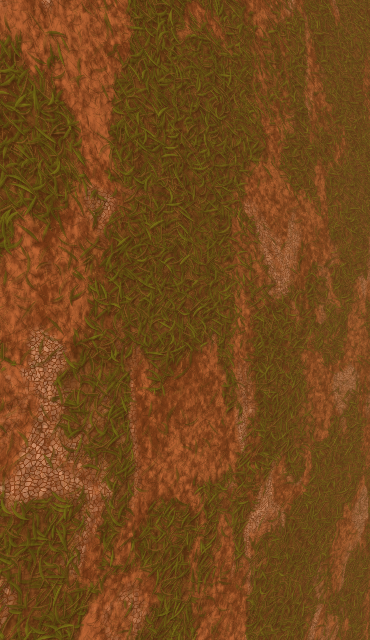
This texture is drawn by a WebGL 2 fragment shader. Its source:

```glsl
#version 300 es
precision highp float;
// Red earth with pale crust and tufts of grass, receding from left to right.

uniform vec2 u_resolution;
out vec4 fragColor;

const float HORIZON = 1.0;             // distance of the vanishing line, in canvas heights
const vec2  PATCH_FREQ = vec2(7.5, 4.2);
const float BLADE_CELL = 0.027;
const float BLADE_WIDTH = 0.0026;      // half width
const int   GRASS_LAYERS = 7;
const int   LITTER_LAYERS = 3;
const float CRUST_FREQ = 120.0;
const float HAZE = 0.32;

const vec3 RUST   = vec3(0.47, 0.225, 0.085);
const vec3 CLAY   = vec3(0.66, 0.35, 0.175);
const vec3 CRUST  = vec3(0.79, 0.57, 0.43);
const vec3 SHADOW = vec3(0.27, 0.145, 0.04);
const vec3 MOSS   = vec3(0.30, 0.215, 0.045);
const vec3 LEAF   = vec3(0.45, 0.42, 0.08);
const vec3 STRAW  = vec3(0.60, 0.37, 0.16);
const vec3 DUST   = vec3(0.50, 0.335, 0.16);

vec3 hash3(vec2 p) {
    vec3 q = fract(p.xyx * vec3(0.1031, 0.1030, 0.0973));
    q += dot(q, q.yxz + 33.33);
    return fract((q.xxy + q.yzz) * q.zyx);
}

float valueNoise(vec2 p) {
    vec2 i = floor(p), f = fract(p);
    f = f * f * (3.0 - 2.0 * f);
    return mix(mix(hash3(i).x, hash3(i + vec2(1, 0)).x, f.x),
               mix(hash3(i + vec2(0, 1)).x, hash3(i + vec2(1, 1)).x, f.x), f.y);
}

float fbm(vec2 p) {
    float sum = 0.0, amp = 0.5;
    for (int i = 0; i < 4; i++) {
        sum += amp * valueNoise(p);
        p = mat2(0.96, 0.28, -0.28, 0.96) * p * 2.03 + 17.3;
        amp *= 0.52;
    }
    return sum / 0.97;
}

// Cellular noise: x = gap to the nearest border, y = random tone of the cell
vec2 cellular(vec2 p) {
    vec2 base = floor(p);
    float near = 9.0, next = 9.0, tone = 0.0;
    for (int k = 0; k < 9; k++) {
        vec2 id = base + vec2(k % 3 - 1, k / 3 - 1);
        vec3 h = hash3(id + 71.0);
        float d = length(id + h.xy - p);
        if (d < near) { next = near; near = d; tone = h.z; }
        else next = min(next, d);
    }
    return vec2(next - near, tone);
}

// One layer of bent, tapering blades: x = coverage, y = tone of the blade
vec2 blades(vec2 p, float seed, float density, float width, float pixel) {
    p = p / BLADE_CELL + seed * vec2(13.37, 7.71);
    vec2 base = floor(p), result = vec2(0.0);
    for (int k = 0; k < 9; k++) {
        vec2 id = base + vec2(k % 3 - 1, k / 3 - 1);
        vec3 place = hash3(id + seed * 31.0);
        vec3 look = hash3(id + seed * 57.0 + 9.0);
        float angle = 1.65 + (place.z - 0.5) * 2.7;
        vec2 dir = vec2(cos(angle), sin(angle));
        vec2 d = p - id - place.xy;
        float along = dot(d, dir) / mix(0.5, 0.92, look.x);
        float across = dot(d, vec2(-dir.y, dir.x)) - (look.y - 0.5) * 0.6 * (along * along - 0.3);
        float halfWidth = width * max(0.0, 1.0 - along * along) * (1.0 - 0.35 * along);
        float edge = (abs(across) * BLADE_CELL - halfWidth) / pixel;
        float cover = smoothstep(0.6, -0.6, edge) * step(abs(along), 1.0);
        cover *= smoothstep(-0.1, 0.1, density - fract(look.z * 7.0 + place.x));
        float tone = look.z * 0.75 + 0.25 * smoothstep(-0.3, 0.3, across * BLADE_CELL / width);
        result = vec2(max(result.x, cover), mix(result.y, tone, cover));
    }
    return result;
}

void main() {
    vec2 p = gl_FragCoord.xy / u_resolution.y;

    // Perspective: ground plane, and a near-uniform space for upright detail
    float depth = 1.0 / (1.0 - min(p.x / HORIZON, 0.9));
    float side = (p.y - 0.5) * depth + 5.0;
    vec2 ground = vec2(HORIZON * depth, side);
    vec2 local = vec2(HORIZON * log(depth) + 3.0, side);
    float pixel = depth / u_resolution.y;
    float far = smoothstep(1.0, 2.4, depth);

    // Patches of soil, crust and grass
    vec2 warp = vec2(valueNoise(ground * 9.0), valueNoise(ground * 9.0 + 40.0)) - 0.5;
    vec2 area = ground * PATCH_FREQ + warp * 0.9;
    float grass = smoothstep(0.37, 0.58, fbm(area));
    float bare = 1.0 - grass;
    float crust = smoothstep(0.53, 0.68, fbm(area * 1.1 + 63.0)) * (0.25 + 0.75 * bare);
    float grain = fbm(local * vec2(150.0, 95.0));

    // Earth and its cracked crust
    vec3 color = mix(RUST, CLAY, smoothstep(0.28, 0.70, 0.55 * grain + 0.45 * fbm(area * 2.3 + 21.0)));
    vec2 chip = cellular(local * CRUST_FREQ + warp * 3.0);
    float flake = smoothstep(0.03, 0.3, chip.x) * (0.45 + 0.55 * chip.y);
    color = mix(color, mix(RUST, CRUST, mix(flake, 0.65, far * 0.6)), crust * 0.85);
    color = mix(color, mix(SHADOW, MOSS, grain), grass * 0.62);

    // Fine dry litter, light and dark
    for (int i = 0; i < LITTER_LAYERS; i++) {
        vec2 b = blades(local * 1.7, float(i) + 20.0, 0.75, BLADE_WIDTH * 0.6, pixel * 1.7);
        color = mix(color, mix(SHADOW * 1.15, STRAW * 1.1, smoothstep(0.2, 0.8, b.y)), b.x * 0.42);
    }

    // Grass, from shaded undergrowth up to lit tips
    for (int i = 0; i < GRASS_LAYERS; i++) {
        float height = float(i) / float(GRASS_LAYERS - 1);
        float seed = float(i) + 1.0;
        float density = grass * 0.85 + 0.04;
        float shade = blades(local + vec2(-0.002, 0.003), seed, density, BLADE_WIDTH, pixel).x;
        vec2 b = blades(local, seed, density, BLADE_WIDTH, pixel);
        vec3 leaf = mix(MOSS, LEAF, b.y * (0.4 + 0.75 * height));
        leaf = mix(leaf, STRAW, 0.6 * smoothstep(0.22, 0.12, b.y));
        color = mix(color, SHADOW, shade * 0.38);
        color = mix(color, leaf, b.x * 0.85);
    }

    // Grain and distance haze
    color *= 0.86 + 0.32 * grain;
    color = mix(color, DUST, far * HAZE);
    fragColor = vec4(color, 1.0);
}
```
